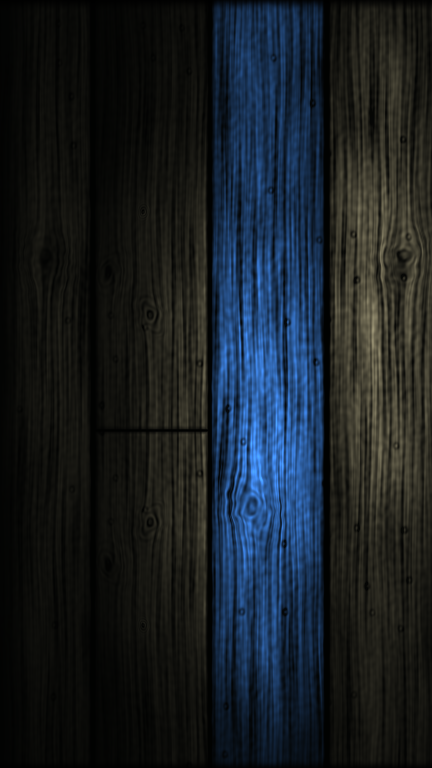
Reproduce this texture procedurally as a Shadertoy shader.

```glsl
// Weathered vertical planks, one stained blue, lit softly from the right.

vec2 hash2(vec2 c) {
    vec3 q = fract(vec3(c.xyx) * vec3(0.1031, 0.1030, 0.0973));
    q += dot(q, q.yzx + 33.33);
    return fract((q.xx + q.yz) * q.zy);
}

float gradientNoise(vec2 p) {
    vec2 i = floor(p), f = fract(p), s = f * f * f * (f * (f * 6.0 - 15.0) + 10.0);
    vec2 e = vec2(1, 0);
    float a = dot(hash2(i) * 2.0 - 1.0, f);
    float b = dot(hash2(i + e) * 2.0 - 1.0, f - e);
    float c = dot(hash2(i + e.yx) * 2.0 - 1.0, f - e.yx);
    float d = dot(hash2(i + 1.0) * 2.0 - 1.0, f - 1.0);
    return mix(mix(a, b, s.x), mix(c, d, s.x), s.y);
}

float plankIndex(float x) {
    return step(0.121, x) + step(0.2734, x) + step(0.4255, x);
}

// Bell curve around a centre
float bell(float x, float centre, float width) {
    float d = (x - centre) / width;
    return exp(-d * d);
}

// Relief of the wood: grooves bent around knots, roughness and nicks
float woodHeight(vec2 p, float plank) {
    // Knots: centre, radius, depth
    vec4 knots[6] = vec4[6](
        vec4(0.059, 0.664, 0.026, 0.4), vec4(0.195, 0.590, 0.015, 1.0),
        vec4(0.141, 0.642, 0.018, 0.9), vec4(0.186, 0.724, 0.006, 1.0),
        vec4(0.328, 0.340, 0.025, 0.7), vec4(0.527, 0.665, 0.024, 0.7));
    float u = p.x + 0.008 * gradientNoise(vec2(p.x * 16.0, p.y * 5.0) + plank * 17.0);
    float rings = 0.0, core = 0.0;
    for (int i = 0; i < 6; i++) {
        vec4 k = knots[i];
        vec2 d = p - k.xy;
        d.x += d.y * 0.25 * sin(float(i) * 2.0);
        float same = 1.0 - step(0.5, abs(plankIndex(k.x) - plank));
        vec2 e = d / (k.z * vec2(1.0, 1.5));
        float r = length(e) + 0.35 * gradientNoise(p * 65.0);
        float w = exp(-r * r) * same;
        u -= d.x * w * 0.8;
        rings += w * k.w * cos(r * 15.0);
        core += exp(-r * r * 7.0) * same * k.w;
    }
    float groove = smoothstep(-0.38, 0.22, gradientNoise(vec2(u * 155.0, p.y * 4.0 + plank * 9.0)));
    float fibre = gradientNoise(vec2(u * 310.0, p.y * 16.0));
    float rough = gradientNoise(p * vec2(145.0, 105.0));
    float patches = gradientNoise(vec2(u * 32.0, p.y * 9.0) + plank * 5.0);

    // Scattered nicks, one per chosen cell
    vec2 cell = floor(p * 18.0), rnd = hash2(cell + 7.0);
    float nickR = length((fract(p * 18.0) - 0.25 - 0.5 * rnd) * vec2(1.0, 0.8));
    float nick = step(0.68, hash2(cell + 41.0).x) * bell(nickR, 0.05, 0.035);

    return 0.12 + 0.62 * groove + 0.42 * fibre + 0.34 * rough + 0.55 * patches
        + 0.25 * rings - 0.65 * core - 0.4 * nick;
}

// Light falling on each plank
float plankLight(vec2 p, float plank) {
    if (plank < 0.5)
        return 0.085 * smoothstep(-0.01, 0.06, p.x) * (0.25 + 0.75 * bell(p.y, 0.55, 0.34));
    if (plank < 1.5) {
        float across = smoothstep(0.11, 0.275, p.x);
        return (0.035 + 0.17 * across) * (0.2 + 0.95 * bell(p.y, 0.47, 0.29));
    }
    if (plank < 2.5) {
        float across = 0.58 + 0.42 * bell(p.x, 0.343, 0.052);
        return across * (0.14 + 0.26 * smoothstep(0.0, 0.2, p.y) + 0.5 * bell(p.y, 0.45, 0.22));
    }
    float across = 0.5 + 0.5 * bell(p.x, 0.495, 0.055);
    return across * (0.07 + 0.32 * bell(p.y, 0.58, 0.31));
}

void mainImage(out vec4 fragColor, in vec2 fragCoord) {
    vec2 p = fragCoord / iResolution.y;
    p.x = fragCoord.x / iResolution.x * 0.5625;
    float px = 1.0 / iResolution.y;
    float plank = plankIndex(p.x);
    bool split = plank > 0.5 && plank < 1.5;

    // The lower short plank mirrors the grain of the upper one
    vec2 g = p;
    if (split && p.y < 0.44) g.y = 0.91 - p.y;

    // Surface tone with raking light from the upper left
    float h = woodHeight(g, plank);
    float slope = h - woodHeight(g + vec2(-0.0016, 0.0012), plank);
    float tone = max(0.06, 0.3 + 0.95 * h + 0.42 * slope);
    float light = plankLight(p, plank);

    // Worn bright rims beside the gaps
    float wear = 0.6 + gradientNoise(vec2(p.x * 20.0, p.y * 35.0));
    float rim = bell(p.x, 0.267, 0.0022) + bell(p.x, 0.432, 0.002) + 0.5 * bell(p.x, 0.4195, 0.0015);
    if (split) rim += 0.5 * bell(p.y, 0.4345, 0.002);
    light *= 1.0 + 0.65 * rim * wear;

    vec3 tint = plank > 1.5 && plank < 2.5 ? vec3(0.25, 0.53, 0.92) : vec3(1.0, 0.94, 0.74);
    vec3 color = tint * light * tone;
    color += vec3(0.5, 0.65, 0.8) * tint * light * light * 0.3 * smoothstep(0.9, 1.6, tone);

    // Dark gaps between planks, slightly ragged
    float ragged = 0.0015 * gradientNoise(vec2(p.x * 30.0, p.y * 45.0));
    float gap = min(abs(p.x - 0.121) - 0.0035, abs(p.x - 0.2734) - 0.003);
    gap = min(gap, abs(p.x - 0.4255) - 0.004) + ragged;
    if (split) gap = min(gap, abs(p.y - 0.4395) - 0.0017);
    float solid = smoothstep(-px, px, gap) * (0.55 + 0.45 * smoothstep(0.0, 0.006, gap));
    color = mix(vec3(0.004, 0.006, 0.005), color + vec3(0.008, 0.011, 0.008), solid);

    // Fade at the top and bottom borders
    color *= smoothstep(-0.004, 0.012, p.y) * smoothstep(1.004, 0.985, p.y);
    fragColor = vec4(color, 1.0);
}
```
